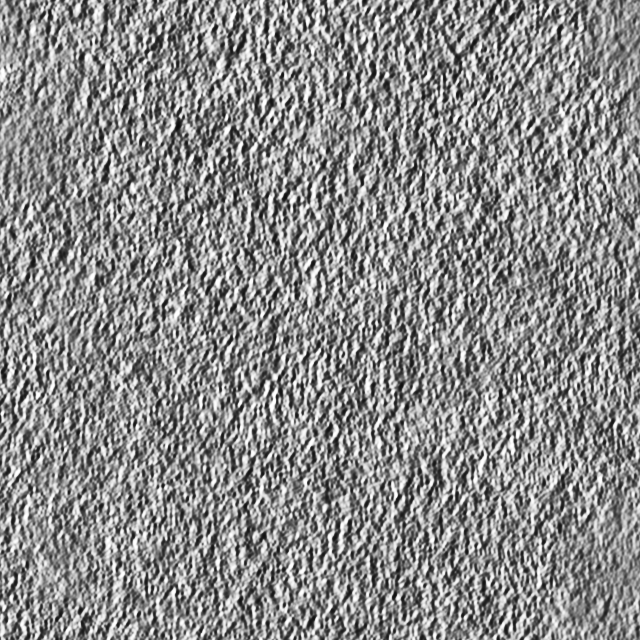
Give the GLSL for this texture, as a three.js fragment shader.

```glsl
#define GRAIN_FREQ 92.0    // coarsest grains across the canvas
#define GRAIN_STRETCH 0.74 // vertical elongation of the grains
#define GRAIN_SLANT 0.1    // lean of the grains to the right
#define LIGHT_STEP 0.002   // half distance between the relief samples
#define RELIEF_GAIN 2.65
#define HOLLOW_SHADE 0.2
#define STREAK_SHADE 0.16
#define FLATNESS 0.45      // contrast lost in the worn patches
#define MID_GREY 0.545
#define TONE_RANGE 0.52

varying vec2 vUv;

float hash(vec2 cell) {
  return fract(sin(dot(cell, vec2(127.1, 311.7))) * 43758.5453);
}

float valueNoise(vec2 p) {
  vec2 cell = floor(p);
  vec2 f = fract(p);
  f = f * f * (3.0 - 2.0 * f);
  float low = mix(hash(cell), hash(cell + vec2(1.0, 0.0)), f.x);
  float high = mix(hash(cell + vec2(0.0, 1.0)), hash(cell + vec2(1.0, 1.0)), f.x);
  return mix(low, high, f.y);
}

// Slanted, stretched coordinates with a gentle large-scale bend
vec2 grainSpace(vec2 uv) {
  float bend = valueNoise(uv * 5.0 + 17.0) - 0.5;
  return vec2(uv.x - GRAIN_SLANT * uv.y + 0.014 * bend, uv.y * GRAIN_STRETCH);
}

// Rough surface height from three octaves, each turned against the last
float surfaceHeight(vec2 p, float coarseness) {
  mat2 turn = mat2(0.8, 0.6, -0.6, 0.8);
  vec2 q = p * GRAIN_FREQ;
  float height = coarseness * valueNoise(q);
  q = turn * q * 1.85 + 31.7;
  height += 0.85 * valueNoise(q);
  q = turn * q * 1.7 + 12.3;
  return height + 0.4 * valueNoise(q);
}

// Low-contrast worn patches, gathered near the left and right sides
float wornPatches(vec2 uv) {
  float side = smoothstep(0.25, 0.48, abs(uv.x - 0.5));
  float patches = valueNoise(uv * vec2(11.0, 8.0) + 4.0) * 0.6
                + valueNoise(uv * vec2(33.0, 24.0) + 9.0) * 0.4;
  return side * smoothstep(0.42, 0.72, patches);
}

void main() {
  vec2 uv = vUv;
  vec2 grain = grainSpace(uv);
  float coarseness = mix(0.65, 0.95, smoothstep(0.3, 0.95, uv.y));

  // Relief lit from the upper left
  vec2 lightOffset = normalize(vec2(1.0, -0.2)) * LIGHT_STEP;
  float relief = surfaceHeight(grainSpace(uv + lightOffset), coarseness)
               - surfaceHeight(grainSpace(uv - lightOffset), coarseness);

  // Broader hollows and upright dark streaks
  float hollow = valueNoise(grain * GRAIN_FREQ) - 0.5;
  float streak = valueNoise(grain * vec2(48.0, 26.0) + 53.0) - 0.5;
  float shade = relief + HOLLOW_SHADE * hollow + STREAK_SHADE * streak;

  // Soft tone curve
  float tone = shade * RELIEF_GAIN * (1.0 - FLATNESS * wornPatches(uv));
  float grey = MID_GREY + TONE_RANGE * tone / sqrt(1.0 + tone * tone);
  gl_FragColor = vec4(vec3(clamp(grey, 0.0, 1.0)), 1.0);
}
```
